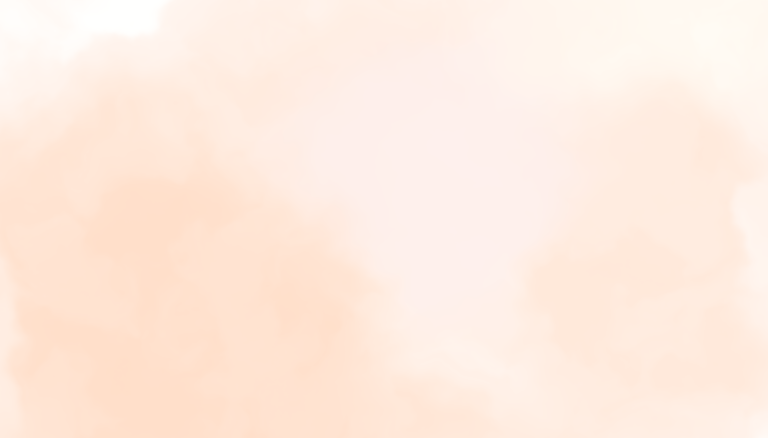
This background is drawn by a Shadertoy shader. Its source:

```glsl
// Soft peach watercolour: broad elliptical washes are layered into one pigment
// field whose coordinates are bent by gradient noise, then a four-stop ramp
// turns pigment into colour, with a pink and a cream tint on top.

#define WARP_SCALE 3.2
#define WARP_AMOUNT 0.20
#define FRAY_SCALE 11.0
#define FRAY_AMOUNT 0.035
#define BLOOM_SCALE 4.5
#define BLOOM_AMOUNT 0.07
#define GRAIN_AMOUNT 0.006
#define PAPER vec3(1.0, 1.0, 0.995)
#define PALE vec3(1.0, 0.953, 0.925)
#define PEACH vec3(1.0, 0.920, 0.868)
#define DEEP vec3(1.0, 0.870, 0.785)

vec2 hashGradient(vec2 cell) {
    vec3 h = fract(cell.xyx * vec3(0.1031, 0.1030, 0.0973));
    h += dot(h, h.yzx + 33.33);
    float angle = 6.2832 * fract((h.x + h.y) * h.z);
    return vec2(cos(angle), sin(angle));
}

float gradientNoise(vec2 p) {
    vec2 i = floor(p), f = fract(p);
    vec2 u = f * f * f * (f * (f * 6.0 - 15.0) + 10.0);
    vec2 e = vec2(0.0, 1.0);
    float a = dot(hashGradient(i), f);
    float b = dot(hashGradient(i + e.yx), f - e.yx);
    float c = dot(hashGradient(i + e.xy), f - e.xy);
    float d = dot(hashGradient(i + e.yy), f - e.yy);
    return mix(mix(a, b, u.x), mix(c, d, u.x), u.y);
}

float fbm(vec2 p) {
    float sum = 0.0, amplitude = 0.6;
    for (int i = 0; i < 4; i++) {
        sum += amplitude * gradientNoise(p);
        p = mat2(0.8, 0.6, -0.6, 0.8) * p * 2.0 + 7.3;
        amplitude *= 0.5;
    }
    return sum;
}

vec2 fbm2(vec2 p) {
    return vec2(fbm(p), fbm(p + 31.7));
}

// Coverage of an elliptical wash with a feathered rim
float wash(vec2 p, vec2 center, vec2 radius, float feather) {
    float d = length((p - center) / radius);
    return 1.0 - smoothstep(1.0 - feather, 1.0 + feather, d);
}

vec3 pigmentColor(float t) {
    vec3 c = mix(PAPER, PALE, smoothstep(0.0, 0.36, t));
    c = mix(c, PEACH, clamp((t - 0.36) / 0.30, 0.0, 1.0));
    return mix(c, DEEP, clamp((t - 0.66) / 0.34, 0.0, 1.0));
}

void mainImage(out vec4 fragColor, in vec2 fragCoord) {
    // Height is one unit; x is scaled so the layout always spans the width
    vec2 p = fragCoord / iResolution.xy * vec2(1.75, 1.0);
    vec2 q = p + WARP_AMOUNT * fbm2(p * WARP_SCALE)
               + FRAY_AMOUNT * fbm2(p * FRAY_SCALE + 5.0);

    // Peach washes: large left body, its core and tail, upper smear, right body
    float t = 0.40;
    t = mix(t, 0.60, wash(q, vec2(0.78, 0.87), vec2(0.22, 0.13), 0.70));
    t = mix(t, 0.76, wash(q, vec2(0.28, 0.33), vec2(0.54, 0.54), 0.45));
    t = mix(t, 0.66, wash(q, vec2(0.95, -0.04), vec2(0.42, 0.17), 0.60));
    t = mix(t, 0.92, wash(q, vec2(0.38, 0.28), vec2(0.38, 0.34), 0.45));
    t = mix(t, 0.92, wash(q, vec2(0.58, 0.10), vec2(0.36, 0.20), 0.45));
    t = mix(t, 0.66, wash(q, vec2(1.46, 0.38), vec2(0.30, 0.40), 0.28));

    // Bare paper at the corners and lifted patches along the sides
    t = mix(t, 0.13, wash(q, vec2(0.06, 1.02), vec2(0.42, 0.23), 0.60));
    t = mix(t, 0.00, wash(q, vec2(0.26, 1.00), vec2(0.11, 0.08), 0.45));
    t = mix(t, 0.17, wash(q, vec2(1.60, 1.00), vec2(0.29, 0.20), 0.55));
    t = mix(t, 0.32, wash(q, vec2(1.77, 0.47), vec2(0.10, 0.14), 0.25));
    t = mix(t, 0.12, wash(q, vec2(1.77, 0.00), vec2(0.09, 0.06), 0.50));
    t = mix(t, 0.60, wash(q, vec2(-0.02, 0.26), vec2(0.07, 0.24), 0.50));

    // Blooms: cloudy patches with one firmer side, plus faint paper grain
    float cloud = fbm(q * BLOOM_SCALE + 13.0);
    t += BLOOM_AMOUNT * (smoothstep(-0.12, 0.12, cloud) - 0.5 + cloud);
    t += GRAIN_AMOUNT * fbm(p * 70.0);

    // Pink heart of the pale area, tapering downward, and cream in the corner
    vec3 color = pigmentColor(t);
    float taper = mix(0.18, 0.40, smoothstep(0.30, 0.75, p.y));
    float pink = wash(q, vec2(1.00, 0.60), vec2(taper, 0.30), 0.35);
    color = mix(color, vec3(0.996, 0.940, 0.928), 0.85 * pink);
    float cream = wash(q, vec2(1.55, 0.95), vec2(0.32, 0.18), 0.60);
    color = mix(color, vec3(1.0, 0.982, 0.940), 0.55 * cream);
    fragColor = vec4(color, 1.0);
}
```
